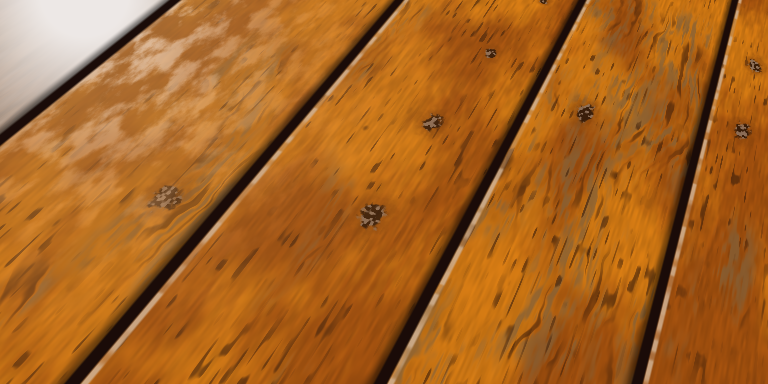
Reproduce this texture procedurally as a Shadertoy shader.

```glsl
// Varnished, weathered timber decking in perspective with gaps, knots and sun glare.

// Layout, in canvas heights
const vec2  VANISH     = vec2(2.289, 2.466);  // where the gaps converge
const float FIRST_GAP  = 1.25;                // slope of the leftmost gap
const vec2  TILT       = vec2(0.1115, 0.303); // foreshortening over x and y
const float LENGTH_SCALE = 3.2;
// Sizes, in plank widths
const float GAP_HALF   = 0.024;
const float RIM_WIDTH  = 0.024;
const float KNOT_SIZE  = 0.056;
const float KNOT_STEP  = 0.57;
const int   MAX_KNOTS  = 4;
// Light and colours
const vec2 SUN         = vec2(0.22, 1.02);
const vec3 AMBER       = vec3(0.80, 0.46, 0.07);
const vec3 BROWN       = vec3(0.61, 0.30, 0.05);
const vec3 TAN         = vec3(0.76, 0.52, 0.28);
const vec3 WORN        = vec3(0.50, 0.37, 0.22);
const vec3 SILVER      = vec3(0.54, 0.44, 0.37);
const vec3 PORE        = vec3(0.24, 0.12, 0.04);
const vec3 GAP_DARK    = vec3(0.10, 0.045, 0.03);
const vec3 RIM_LIGHT   = vec3(0.82, 0.70, 0.58);
const vec3 GLARE       = vec3(0.93, 0.91, 0.90);

float hash(vec2 p) {
    vec3 q = fract(p.xyx * 0.1031);
    q += dot(q, q.yzx + 33.33);
    return fract((q.x + q.y) * q.z);
}

float noise(vec2 p) {
    vec2 i = floor(p), f = fract(p);
    f = f * f * (3.0 - 2.0 * f);
    return mix(mix(hash(i), hash(i + vec2(1, 0)), f.x),
               mix(hash(i + vec2(0, 1)), hash(i + vec2(1, 1)), f.x), f.y);
}

float fbm(vec2 p) {
    float sum = 0.0, amp = 0.5;
    for (int i = 0; i < 5; i++) {
        sum += amp * noise(p);
        p = mat2(1.6, 1.2, -1.2, 1.6) * p + 7.3;
        amp *= 0.5;
    }
    return sum;
}

// Plank coordinates: x counts planks, y runs along them
vec2 deckCoords(vec2 p) {
    vec2 away = VANISH - p;
    float depth = dot(TILT, away);
    return vec2(FIRST_GAP * away.y - away.x, LENGTH_SCALE) / depth;
}

// Varnish tone, grain, pores and worn patches
vec3 woodColor(vec2 deck, float plank, float wear) {
    vec2 q = deck + vec2(0.0, plank * 17.3);
    float tone = fbm(q * vec2(3.0, 2.2));
    float warp = fbm(q * vec2(2.5, 1.6) + 31.0);
    float grain = noise(vec2(q.x * 38.0 + warp * 14.0, q.y * 4.0));
    float fine = noise(q * vec2(85.0, 14.0));
    float darker = 0.14 * step(2.5, plank);
    vec3 col = mix(BROWN, AMBER, smoothstep(0.24, 0.64, tone + 0.12 * (grain - 0.5) - darker));
    col *= 0.92 + 0.16 * fine;

    float patches = smoothstep(0.62 - 0.25 * wear, 0.82 - 0.25 * wear,
                               fbm(q * vec2(3.6, 1.5) + 61.0));
    float streaks = smoothstep(0.48, 0.78, grain * 0.65 + fine * 0.45);
    col = mix(col, WORN, patches * streaks * 0.75);
    col = mix(col, PORE, patches * smoothstep(0.72, 0.90, 1.0 - grain) * 0.55);
    float dashes = smoothstep(0.74, 0.90, noise(q * vec2(64.0, 11.0) + 9.0));
    float dashArea = smoothstep(0.42, 0.62, fbm(q * 2.8 + 90.0));
    return mix(col, PORE, dashes * (0.12 + 0.5 * dashArea));
}

// Knots drift from plank to plank; odd planks carry a dwindling row
vec3 addKnots(vec3 col, vec2 deck, float plank) {
    vec2 first = vec2(plank + 0.5 + 0.27 * cos(plank * 1.1 + 0.1),
                      4.7 - 0.8 * cos(plank * 1.3 - 0.4));
    int count = mod(plank, 2.0) > 0.5 ? MAX_KNOTS : 1;
    float rough = fbm(deck * 34.0);
    for (int i = 0; i < count; i++) {
        float j = float(i);
        vec2 offset = deck - first - vec2(0.05 * j * (j - 1.0) * 0.6, KNOT_STEP * j);
        float r = length(offset * vec2(1.0, 0.85)) / (KNOT_SIZE * (1.0 - 0.16 * j));
        r += (rough - 0.5) * 1.3;
        vec3 core = mix(PORE * 0.75, SILVER, smoothstep(0.48, 0.68, noise(deck * 75.0)));
        col = mix(col, BROWN * 0.8, 0.45 * (1.0 - smoothstep(0.8, 2.2, r)));
        col = mix(col, core, 0.9 * (1.0 - smoothstep(0.65, 1.05, r)));
    }
    return col;
}

void mainImage(out vec4 fragColor, in vec2 fragCoord) {
    vec2 p = fragCoord / iResolution.y;
    vec2 deck = deckCoords(p);
    float plank = floor(deck.x);
    float edge = deck.x - round(deck.x); // signed distance to the nearest gap
    float aa = fwidth(deck.x);
    float wear = 0.5 + 0.4 * cos(2.0944 * (plank + 1.0));

    vec3 col = woodColor(deck, plank, wear);
    float bare = 1.0 - step(0.0, plank);
    col = mix(col, SILVER * (0.75 + 0.5 * fbm(deck * vec2(30.0, 5.0))), bare * 0.85);
    col = addKnots(col, deck, plank);

    // Sun haze and broken reflections
    float sunDist = length(p - SUN);
    float haze = exp(-2.3 * sunDist * sunDist);
    float sparkle = smoothstep(0.38, 0.68, fbm(deck * vec2(16.0, 9.0)));
    float sheen = exp(-7.0 * sunDist * sunDist) * mix(0.75 * sparkle, 1.1, bare);
    col = mix(col, TAN * (0.9 + 0.2 * sparkle), haze * 0.75 * (1.0 - bare));
    col = mix(col, GLARE, clamp(sheen, 0.0, 1.0));

    // Rounded plank edges: shade before each gap, chipped light after it
    col *= 1.0 - 0.5 * smoothstep(-0.075, -GAP_HALF, edge) * step(edge, 0.0);
    float chips = smoothstep(0.22, 0.60, noise(vec2(deck.y * 22.0, plank * 5.0)));
    float rim = smoothstep(GAP_HALF - aa, GAP_HALF + aa, edge)
              * (1.0 - smoothstep(GAP_HALF + RIM_WIDTH - aa, GAP_HALF + RIM_WIDTH + aa, edge));
    col = mix(col, RIM_LIGHT, rim * (0.35 + 0.5 * chips) * (plank < 0.5 ? 0.35 : 1.0));
    col = mix(GAP_DARK, col, smoothstep(GAP_HALF - aa, GAP_HALF + aa, abs(edge)));

    fragColor = vec4(clamp(col, 0.0, 1.0), 1.0);
}
```
